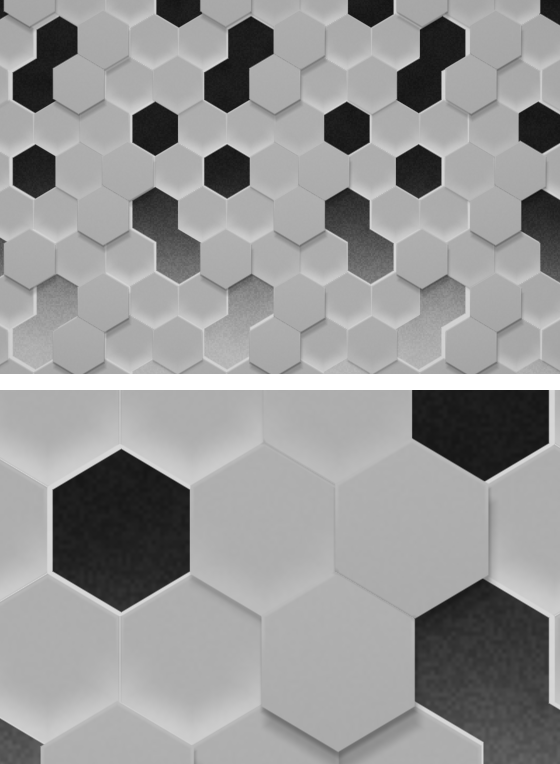
Top: the whole. Bottom: its middle third, enlarged.
Write a WebGL 1 fragment shader that draws this pattern.

```glsl
precision highp float;
// Wall of hexagonal tiles standing at four depths, in a block of 4 columns by 6 rows.
// Each depth is a hexagon lattice scaled about the centre of view; layers are laid
// from dark recesses up to the raised tiles, with bright walls and soft shadows.
uniform vec2 u_resolution;

#define COLUMNS 11.7       // tile pitches across the canvas
#define ROW_STRETCH 1.03   // vertical stretch of the hexagons
#define ORIGIN vec2(0.245, 0.015)
#define PARALLAX 0.0085    // enlargement of the lattice per depth level
#define OVERHANG 0.012     // extra tile size per depth level
#define WALL_TONE 0.83
#define TILE_TONE 0.672
#define DARK_TONE 0.105
#define FADE_TONE 0.72
#define SHADOW 0.17
#define CONTACT 0.22

const float ROW_STEP = 0.8660254;

float hash(vec2 p) {
  vec3 q = fract(vec3(p.xyx) * 0.1031);
  q += dot(q, q.yzx + 33.33);
  return fract((q.x + q.y) * q.z);
}

float noise(vec2 p) {
  vec2 i = floor(p), f = fract(p);
  f = f * f * (3.0 - 2.0 * f);
  return mix(mix(hash(i), hash(i + vec2(1.0, 0.0)), f.x),
             mix(hash(i + vec2(0.0, 1.0)), hash(i + 1.0), f.x), f.y);
}

float hexDistance(vec2 p) {
  p = abs(p);
  return max(p.x, 0.5 * p.x + ROW_STEP * p.y) - 0.5;
}

// Depth level of a tile: 0 is a dark recess, 3 is fully raised.
float tileLevel(float row, float column) {
  float r = mod(row + 0.5, 6.0), c = mod(column + 0.5, 4.0);
  vec4 levels = r < 1.0 ? vec4(3.0, 2.0, 1.0, 0.0)
              : r < 2.0 ? vec4(1.0, 0.0, 3.0, 1.0)
              : r < 3.0 ? vec4(0.0, 3.0, 1.0, 2.0)
              : r < 4.0 ? vec4(1.0, 1.0, 2.0, 0.0)
              : r < 5.0 ? vec4(0.0, 2.0, 3.0, 1.0) : vec4(1.0, 1.0, 3.0, 0.0);
  return c < 1.0 ? levels.x : c < 2.0 ? levels.y : c < 3.0 ? levels.z : levels.w;
}

// Nearest and second distance to tiles in a range of levels, and the local position.
vec4 tileField(vec2 p, float lowest, float highest) {
  p -= ORIGIN;
  float baseRow = floor(p.y / ROW_STEP + 0.5);
  vec4 field = vec4(9.0, 9.0, 0.0, 0.0);
  for (int j = -1; j <= 1; j++) {
    float row = baseRow + float(j);
    float shift = 0.5 * (1.0 - mod(row, 2.0));
    float baseColumn = floor(p.x - shift + 0.5);
    for (int i = -1; i <= 1; i++) {
      float column = baseColumn + float(i);
      float level = tileLevel(row, column);
      if (level > lowest - 0.5 && level < highest + 0.5) {
        vec2 local = p - vec2(column + shift, row * ROW_STEP);
        float d = hexDistance(local);
        if (d < field.x) field = vec4(d, field.x, local);
        else field.y = min(field.y, d);
      }
    }
  }
  return field;
}

void main() {
  float pixel = COLUMNS / u_resolution.x;
  vec2 uv = gl_FragCoord.xy / u_resolution;
  vec2 extent = vec2(COLUMNS, COLUMNS * u_resolution.y / u_resolution.x / ROW_STRETCH);
  vec2 p = vec2(uv.x, 1.0 - uv.y) * extent;
  vec2 middle = 0.5 * extent;

  // Dark recesses fade to pale down the wall and carry a fine grain.
  float down = max(1.0 - uv.y - 0.07 * smoothstep(0.8, 1.0, uv.x), 0.0);
  float fade = pow(smoothstep(0.38, 1.0, down), 1.1);
  float grain = noise(p * 34.0) - 0.5;
  float tone = mix(DARK_TONE, FADE_TONE, fade);
  tone += grain * (0.025 + 0.16 * fade * (1.0 - fade));
  tone += 0.025 * (noise(p * 3.0) - 0.5);

  // Bright side walls at the foot of every pale tile.
  float wall = tileField(p, 1.0, 3.0).x - 0.022;
  tone = mix(tone, WALL_TONE, 1.0 - smoothstep(-pixel, pixel, wall));

  // Pale faces from low to raised, each level shading those beneath.
  for (int n = 1; n <= 3; n++) {
    float level = float(n);
    float lift = (level - 1.0) * 0.5;
    float grow = OVERHANG * (level - 1.0) - 0.003;
    vec2 q = middle + (p - middle) / (1.0 + PARALLAX * level);

    float broad = tileField(q - vec2(0.03, 0.13) * lift, level, level).x - grow;
    float contact = tileField(q - vec2(0.006, 0.035), level, level).x - grow;
    tone *= 1.0 - SHADOW * lift * (1.0 - smoothstep(-0.05, 0.05, broad));
    tone *= 1.0 - CONTACT * lift * (1.0 - smoothstep(-0.02, 0.025, contact));

    vec4 tile = tileField(q, level, level);
    float d = tile.x - grow;
    float face = TILE_TONE - 0.02 * tile.w * lift;
    float glow = smoothstep(-0.3, 0.0, d) * smoothstep(-0.15, 0.5, tile.w);
    face += 0.12 * (1.0 - lift) * glow;
    float rim = smoothstep(-0.035, -0.01, d) * (1.0 - smoothstep(-0.3, 0.1, tile.w));
    face += 0.035 * rim;
    float seam = 1.0 - smoothstep(0.0, 0.025 + pixel, tile.y - tile.x);
    face -= 0.06 * seam;
    tone = mix(tone, face, 1.0 - smoothstep(-pixel, pixel, d));
  }

  // Soft fall-off of the room light and slight unevenness.
  vec2 away = uv - vec2(0.45, 0.5);
  tone *= 1.015 - 0.1 * dot(away, away);
  gl_FragColor = vec4(vec3(clamp(tone + 0.008 * grain, 0.0, 1.0)), 1.0);
}
```
